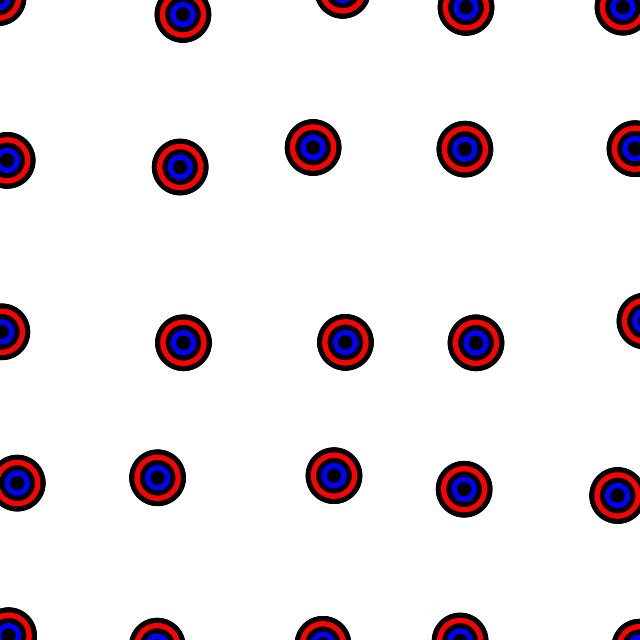
Give the GLSL for this pattern, as a Shadertoy shader.

```glsl
// Ringed targets in red, blue and black on a loosely jittered grid over white.

const vec3 WHITE = vec3(1.0);
const vec3 BLACK = vec3(0.0);
const vec3 RED   = vec3(1.0, 0.0, 0.0);
const vec3 BLUE  = vec3(0.0, 0.0, 1.0);

const float CELLS       = 4.0;     // grid cells per canvas height
const float CORE_RADIUS = 0.0113;  // black centre, in canvas heights
const float RING_WIDTH  = 0.0083;
const float LINE_JITTER = 0.09;    // shift shared by a row or column, in cells
const float DOT_JITTER  = 0.11;    // shift of each single target, in cells

// Two pseudo-random values from -1 to 1.
vec2 signedHash(vec2 p) {
    vec3 q = fract(vec3(p.xyx) * vec3(0.1031, 0.1030, 0.0973));
    q += dot(q, q.yzx + 33.33);
    return 2.0 * fract((q.xx + q.yz) * q.zy) - 1.0;
}

// Centre of the target in a cell; the total shift keeps it inside the cell.
vec2 targetCentre(vec2 cell) {
    vec2 lineShift = vec2(signedHash(vec2(cell.x + 7.0, 41.0)).x,
                          signedHash(vec2(23.0, cell.y + 11.0)).y);
    vec2 dotShift = signedHash(cell + vec2(13.0, 29.0));
    return cell + LINE_JITTER * lineShift + DOT_JITTER * dotShift;
}

// Smooth coverage of a disc at a given distance from its centre.
float disc(float dist, float radius, float blur) {
    return clamp(0.5 + (radius - dist) / blur, 0.0, 1.0);
}

// Concentric discs, painted from the outermost inwards.
vec3 paintTarget(vec3 ground, float dist, float blur) {
    vec3 colour = ground;
    for (int ring = 4; ring >= 0; ring--) {
        vec3 paint = ring == 3 ? RED : ring == 1 ? BLUE : BLACK;
        float radius = CORE_RADIUS + RING_WIDTH * float(ring);
        colour = mix(colour, paint, disc(dist, radius, blur));
    }
    return colour;
}

void mainImage(out vec4 fragColor, in vec2 fragCoord) {
    vec2 gridPos = CELLS * fragCoord / iResolution.y;
    vec2 cell = floor(gridPos + 0.5);
    float dist = length(gridPos - targetCentre(cell)) / CELLS;
    float blur = 0.7 / iResolution.y;
    fragColor = vec4(paintTarget(WHITE, dist, blur), 1.0);
}
```
